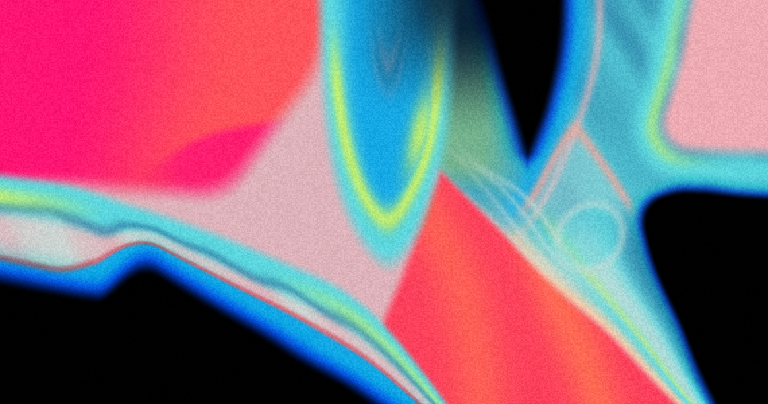
Write a WebGL 1 fragment shader that draws this background.

```glsl
precision highp float;
// Iridescent liquid veils flowing between coral, pale pink and black areas.
uniform vec2 u_resolution;

const vec3 HOT_PINK = vec3(1, .08, .45), CORAL = vec3(1, .32, .35);
const vec3 ORANGE = vec3(1, .45, .32), BLUSH = vec3(.87, .7, .73);
const vec3 AQUA = vec3(.36, .84, .87), SKY = vec3(.08, .66, .9);
const vec3 SEA = vec3(.16, .48, .64), NAVY = vec3(.04, .13, .21);
const vec3 LIME = vec3(.82, .95, .38), PEARL = vec3(.78, .86, .84);
const float PLUME_AXIS = .96, PLUME_TAPER = .18;
const float WARP = .018, GRAIN = .075;

float hash(vec2 p) {
  vec3 q = fract(p.xyx * .1031);
  q += dot(q, q.yzx + 33.33);
  return fract((q.x + q.y) * q.z);
}

float noise(vec2 p) {
  vec2 i = floor(p), f = fract(p);
  f *= f * (3. - 2. * f);
  return mix(mix(hash(i), hash(i + vec2(1, 0)), f.x),
             mix(hash(i + vec2(0, 1)), hash(i + 1.), f.x), f.y);
}

float sq(float x) { return x * x; }
float cover(float d, float soft) { return smoothstep(-soft, soft, d); }
float glow(float d, float width) { return exp(-sq(d / width)); }
void tint(inout vec3 c, vec3 hue, float amount) { c = mix(c, hue, amount); }
float smoothMin(float a, float b) {
  return min(a, b) - sq(max(.07 - abs(a - b), 0.)) * 3.5;
}

// Red fades first and blue last, leaving a blue rim
vec3 fade(vec3 c, float d, float width) {
  return c * smoothstep(vec3(0), width * vec3(2.6, 1.7, 1), vec3(d));
}

// Depth inside a hanging drop that widens upward
float dropDepth(vec2 p, float tip, float width) {
  float e = width * exp((tip - p.y) / PLUME_TAPER);
  float dx = length(vec2(p.x - PLUME_AXIS, .03));
  return (width - e - dx) / length(vec2(1, e / PLUME_TAPER));
}

// Pink field with a darker lobe, and a coral wedge
vec3 warmFields(float x, float y, float edge) {
  float field = smoothMin(.154 + .58 * y - .81 * x, .81 - x);
  field = smoothMin(field, y - .55 + .05 * x);
  vec3 pink = mix(HOT_PINK, CORAL, smoothstep(.15, .6, x + .16 - .2 * y));
  float lobe = cover(.7 - .9 * sq(.74 - x) - y, .018);
  tint(pink, HOT_PINK, .85 * lobe * smoothstep(.3, .48, x));
  vec3 c = mix(BLUSH, pink, cover(field, .035));
  vec3 red = vec3(.99, .25, .36);
  tint(red, ORANGE, .6 * glow(x - 1.19 + .6 * y * y, .07));
  tint(red, ORANGE, .8 * glow(x - 1.49 + .4 * y, .06));
  return mix(c, red, cover(min(x - .88 - .365 * y, edge), .018));
}

vec3 rightVeil(float x, float y, float edge, float streak) {
  // Upper sheet and green haze around a black gap
  float inner = x - 1.385 + .6 * sq(1. - y);
  vec3 c = mix(SEA, AQUA, .25 + .55 * streak);
  tint(c, SKY, .8 * glow(inner - .05, .035));
  tint(c, BLUSH, .65 * glow(inner - .105, .012));
  vec3 haze = mix(vec3(.45, .7, .55), NAVY, smoothstep(.65, .95, y));
  tint(c, haze, cover(1.24 - x, .06) * cover(y - .55, .05));
  float gap = max(inner, 1.505 - .3 * y - x);
  c = fade(c, gap + .5 * max(.62 - y, 0.), .035);
  // Lower strand, coloured across its width
  float left = 1.688 - 1.03 * y;
  float across = (x - left) / max(1.77 - .4 * y - left, .03);
  vec3 strand = mix(vec3(.96, .8, .66), AQUA, smoothstep(0., .28, across));
  tint(strand, PEARL, .75 * glow(across - .5, .18));
  tint(strand, LIME, .45 * glow(across - .3 - .1 * streak, .07));
  tint(strand, SEA, .8 * smoothstep(.62, .9, across));
  tint(c, strand, cover(.445 - y, .085));
  // Folded knot, bubble and pale filaments
  float tent = y - .7 + 1.7 * length(vec2(x - 1.425, .015));
  float knot = cover(y - .48, .04);
  tint(c, PEARL, .35 * knot * cover(-tent, .03));
  tint(c, vec3(.92, .65, .62), .75 * knot * glow(tent, .025));
  float bubble = length(vec2(x - 1.46, y - .41)) - .08;
  tint(c, AQUA, .45 * cover(-bubble, .015));
  tint(c, PEARL, .5 * glow(bubble, .012));
  for (int i = 0; i < 4; i++) {
    float k = float(i);
    float line = edge + .012 + .025 * k + .012 * sin(x * (14. + 3. * k) + k);
    tint(c, PEARL, .5 * glow(line, .008) * glow(x - 1.34, .17));
  }
  // Rounded blush pane with a luminous border
  vec2 q = vec2(1.557 + .25 * y - x, .715 - y);
  float pane = length(max(q, 0.)) + min(max(q.x, q.y), 0.) - .09;
  float side = cover(x - 1.54, .06) * cover(y - .51, .05);
  tint(c, AQUA, side * glow(pane - .045, .035));
  tint(c, LIME, .55 * side * glow(pane - .025, .018) * glow(x - 1.6, .11));
  tint(c, BLUSH + vec3(.06, -.03, -.03), cover(-pane, .022));
  // Black corner
  float shelf = .525 - 3. * sq(max(1.7 - x, 0.)) - .08 * max(x - 1.75, 0.);
  return fade(c, .005 - smoothMin(x - 1.77 + .4 * y, shelf - y), .022);
}

vec3 plume(vec3 c, vec2 p) {
  float depth = dropDepth(p, .31, .168), chevron = dropDepth(p, .71, .055);
  vec3 body = mix(AQUA, SKY, smoothstep(.02, .09, depth));
  float seam = glow(dropDepth(p, .405, .14), .016) * cover(.88 - p.y, .1);
  float flare = glow(p.x - .9 - .2 * p.y, .028) * glow(p.y - .67, .1);
  tint(body, LIME, .85 * max(seam, flare));
  vec3 ripple = mix(SEA, BLUSH, .2 + .2 * cos(chevron * 420.));
  tint(body, ripple, .65 * glow(chevron, .018) * glow(p.y - .83, .09));
  tint(body, NAVY, .9 * cover(p.y - .86, .16) * cover(p.x - .97, .13));
  return mix(c, body, cover(depth, .022));
}

vec3 lowerBand(vec3 c, float x, float y, float streak) {
  float top = .565 - .16 * x - .2 * x * x - 1.6 * sq(max(x - .8, 0.));
  float bottom = mix(.31 - .2 * x, .57 - .62 * x, cover(x - .32, .08));
  float across = (y - bottom) / max(top - bottom, .04);
  float crease = across - mix(.23, .46, smoothstep(.13, .32, x));
  vec3 band = mix(SKY, mix(BLUSH, PEARL, streak), cover(crease, .05));
  tint(band, AQUA, smoothstep(.56, .76, across));
  tint(band, SEA, .6 * glow(across - .66 - .1 * streak, .06));
  tint(band, CORAL, .7 * glow(crease, .035));
  float ends = max(1. - 4. * x, .6 * smoothstep(.65, .9, x));
  tint(band, LIME, .8 * glow(across - .8, .09) * ends);
  return mix(c, fade(band, y - bottom + .015, .05), cover(top - y, .018));
}

void main() {
  vec2 p = gl_FragCoord.xy / u_resolution * vec2(1.9, 1);
  vec2 w = p + WARP * (vec2(noise(p * 6.), noise(p * 6. + 17.)) - .5);
  float x = w.x, y = w.y, edge = 1.179 - .7 * x - .72 * y;
  float streak = noise(vec2(x * 16. + y * 9., y * 3. - x + 9.));
  vec3 c = warmFields(x, y, edge);
  float veil = cover(-edge, .012) * smoothstep(1.03, 1.1, x);
  tint(c, rightVeil(x, y, edge, streak), veil);
  c = lowerBand(plume(c, w), x, y, streak);
  // Film grain, weaker in the dark
  float grain = GRAIN * (hash(floor(p * 300.)) - .5);
  c += grain * (.15 + .85 * smoothstep(0., .5, max(c.r, c.g)));
  gl_FragColor = vec4(clamp(c, 0., 1.), 1);
}
```
